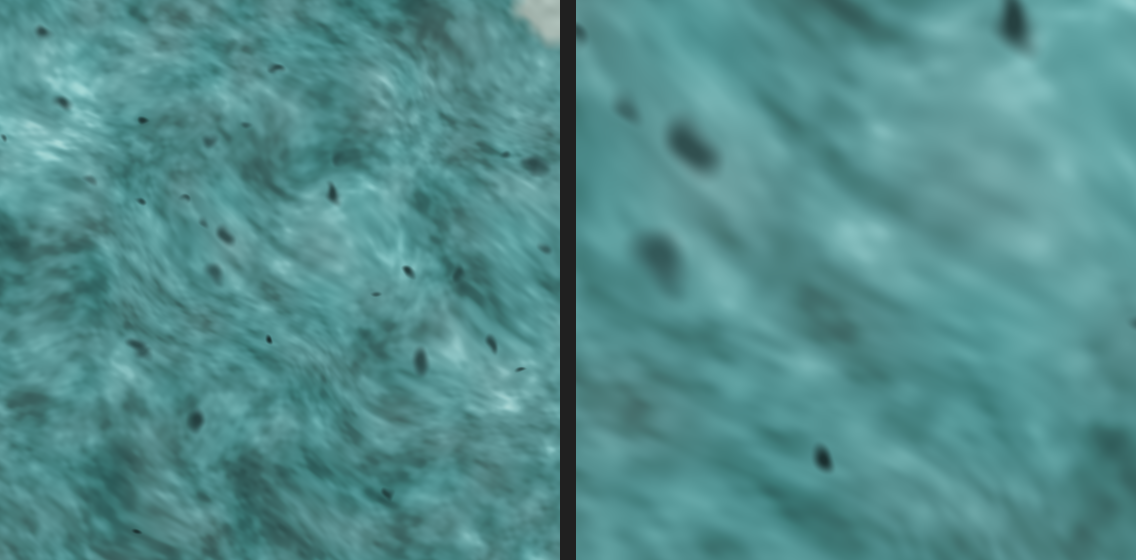
Left, the full canvas; right, a detail of the centre.
Write a Shadertoy shader that draws this texture.

```glsl
const vec3 DEEP_TEAL   = vec3(0.23, 0.41, 0.40);
const vec3 DARK_TEAL   = vec3(0.27, 0.49, 0.48);
const vec3 MID_TEAL    = vec3(0.32, 0.55, 0.55);
const vec3 SOFT_TEAL   = vec3(0.37, 0.61, 0.61);
const vec3 LIGHT_TEAL  = vec3(0.43, 0.67, 0.67);
const vec3 PALE_TEAL   = vec3(0.53, 0.76, 0.76);
const vec3 GLINT       = vec3(0.66, 0.85, 0.84);
const vec3 SPECK_COLOR = vec3(0.10, 0.18, 0.18);
const vec3 CHIP_COLOR  = vec3(0.68, 0.73, 0.70);

const float STREAK_ANGLE   = -0.68;  // streaks fall to the right
const float STREAK_STRETCH = 1.6;
const float BASE_TONE      = 2.2;    // position on the colour ramp
const float BASE_SCALE     = 4.0;    // broadest mottling, cells per canvas
const int   OCTAVES        = 6;
const float CONTRAST       = 1.12;
const float FIBRE_CONTRAST = 0.7;
const float WARP           = 0.035;
const float TINT           = 0.035;
const int   SPECKS         = 30;
const int   HIGHLIGHTS     = 9;
const float CHIP_RADIUS    = 0.085;

float hash(vec2 p) {
    vec3 q = fract(p.xyx * 0.1031);
    q += dot(q, q.yzx + 33.33);
    return fract((q.x + q.y) * q.z);
}

mat2 rotation(float angle) {
    float c = cos(angle), s = sin(angle);
    return mat2(c, -s, s, c);
}

// Smooth value noise from -1 to 1
float noise(vec2 p) {
    vec2 cell = floor(p), f = fract(p);
    f = f * f * (3.0 - 2.0 * f);
    float low  = mix(hash(cell), hash(cell + vec2(1, 0)), f.x);
    float high = mix(hash(cell + vec2(0, 1)), hash(cell + vec2(1, 1)), f.x);
    return 2.0 * mix(low, high, f.y) - 1.0;
}

// Streaked mottling: each octave leans a little differently
float mottling(vec2 p) {
    float sum = 0.0, scale = BASE_SCALE;
    for (int i = 0; i < OCTAVES; i++) {
        float k = float(i);
        float lean = STREAK_ANGLE + 0.45 * (2.0 * hash(vec2(k, 7.0)) - 1.0);
        vec2 q = rotation(lean) * p * scale / vec2(STREAK_STRETCH, 1.0);
        sum += noise(q + 37.0 * (k + 1.0)) * (i == OCTAVES - 1 ? 0.6 : 1.0);
        scale *= 1.95;
    }
    return sum;
}

// Soft ellipse, 1 at its centre and 0 outside
float blob(vec2 p, float radius, float angle, float flatness) {
    vec2 q = rotation(angle) * p * vec2(1.0, flatness);
    return 1.0 - smoothstep(0.1, 1.0, length(q) / radius);
}

vec3 ramp(float tone) {
    vec3 steps[7] = vec3[7](DEEP_TEAL, DARK_TEAL, MID_TEAL, SOFT_TEAL,
                            LIGHT_TEAL, PALE_TEAL, GLINT);
    vec3 color = steps[0] * (1.0 + 0.13 * clamp(tone, -1.5, 0.0));
    for (int i = 1; i < 7; i++)
        color = mix(color, steps[i], clamp(tone - float(i - 1), 0.0, 1.0));
    return color;
}

void mainImage(out vec4 fragColor, in vec2 fragCoord) {
    vec2 uv = fragCoord / iResolution.y;
    vec2 extent = iResolution.xy / iResolution.y;

    // Bend the streaks
    vec2 bend = vec2(noise(uv * 6.0 + 11.0), noise(uv * 6.0 + 53.0));
    vec2 p = uv + WARP * bend;
    vec2 ragged = vec2(noise(uv * 48.0 + 91.0), noise(uv * 48.0 + 17.0));

    // Mottling and long thin fibres
    float tone = BASE_TONE + CONTRAST * mottling(p);
    vec2 fibre = rotation(STREAK_ANGLE) * p * vec2(13.0, 62.0);
    tone += FIBRE_CONTRAST * noise(fibre + 150.0);

    // Pale patches along the streaks
    for (int i = 0; i < HIGHLIGHTS; i++) {
        float k = float(i);
        vec2 center = extent * vec2(hash(vec2(k, 21.3)), hash(vec2(k, 45.7)));
        float radius = mix(0.035, 0.085, hash(vec2(k, 63.1)));
        tone += 1.3 * blob(uv - center + 0.012 * ragged, radius, STREAK_ANGLE, 1.8);
    }

    // Colour with a slight drift between grey and pure teal
    vec3 color = ramp(tone);
    color.r += TINT * noise(p * 14.0 + 71.0);

    // Dark specks: many small and sharp, a few large and faint
    for (int i = 0; i < SPECKS; i++) {
        float k = float(i);
        vec2 center = extent * vec2(hash(vec2(k, 3.7)), hash(vec2(k, 88.2)));
        float size = pow(hash(vec2(k, 12.9)), 3.0);
        float radius = mix(0.012, 0.038, size);
        float strength = mix(0.45, 1.0, hash(vec2(k, 31.4))) * mix(1.0, 0.75, size);
        float angle = STREAK_ANGLE + 1.6 * (hash(vec2(k, 57.6)) - 0.5);
        float speck = blob(uv - center + 0.006 * ragged, radius, angle, 1.5);
        color = mix(color, SPECK_COLOR, strength * speck);
    }

    // Pale chip in the upper right corner
    float chipEdge = length(uv - extent) + 0.012 * (bend.x + ragged.x);
    float chip = 1.0 - smoothstep(0.6 * CHIP_RADIUS, 1.1 * CHIP_RADIUS, chipEdge);
    color = mix(color, CHIP_COLOR + 0.05 * ragged.y, 0.9 * chip);

    fragColor = vec4(clamp(color, 0.0, 1.0), 1.0);
}
```
